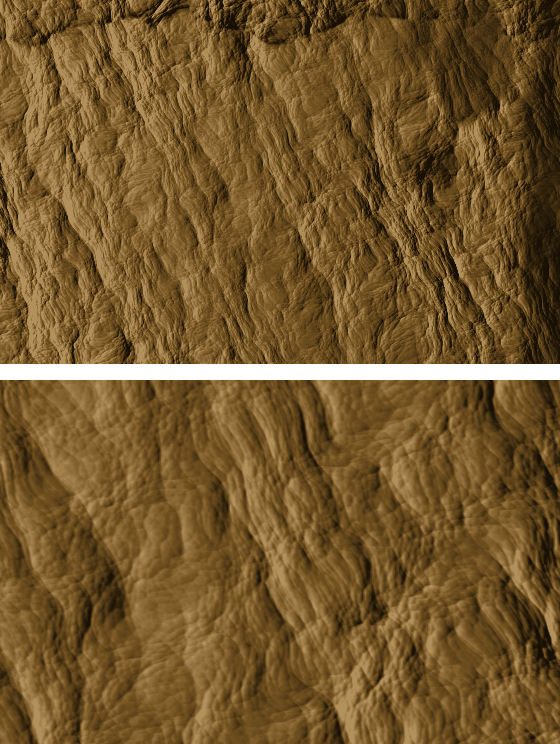
Top: the whole. Bottom: its middle third, enlarged.
Write a Shadertoy shader that draws this texture.

```glsl
const vec3 SHADOW = vec3(0.09, 0.06, 0.015);
const vec3 OCHRE = vec3(0.45, 0.32, 0.125);
const vec3 GOLD = vec3(0.70, 0.57, 0.36);
const vec2 LIGHT = vec2(0.95, -0.31);

vec2 hash2(vec2 p) {
    vec3 q = fract(p.xyx * vec3(0.1031, 0.1030, 0.0973));
    q += dot(q, q.yzx + 33.33);
    return fract((q.xx + q.yz) * q.zy);
}

// Squared distance to the nearest cell point: round lumps, sharp creases
float cells(vec2 p) {
    vec2 id = floor(p), f = fract(p);
    float nearest = 4.0;
    for (int y = -1; y <= 1; y++)
    for (int x = -1; x <= 1; x++) {
        vec2 o = vec2(x, y);
        vec2 d = o + hash2(id + o + 100.0) - f;
        nearest = min(nearest, dot(d, d));
    }
    return nearest;
}

// Layered sines that bend the coordinates
vec2 bend(vec2 p, float freq, float amount) {
    vec2 sum = vec2(0.0);
    for (int i = 0; i < 4; i++) {
        sum += amount * sin(p.yx * freq + vec2(1.3, 4.1) * float(i + 1) + p * freq * 0.6);
        p = mat2(0.8, 0.6, -0.6, 0.8) * p;
        freq *= 1.9;
        amount *= 0.55;
    }
    return sum;
}

// Rock height; the grain falls steeply to the right
float relief(vec2 p, float stretch) {
    p += bend(p, 11.0, 0.018);
    vec2 q = vec2(dot(p, vec2(0.90, 0.43)), dot(p, vec2(0.43, -0.90)));
    float height = 0.0, freq = 9.0, steep = 0.24;
    for (int i = 0; i < 5; i++) {
        float squash = mix(stretch, 1.0, float(i) * 0.2);
        height -= steep / freq * cells(q * freq * vec2(1.0, squash) + float(i) * 7.3);
        freq *= 2.0;
        steep *= 0.92;
    }
    return height;
}

// Slope of the rock towards the light
float litSlope(vec2 p, float stretch) {
    float reach = 0.0014;
    return (relief(p + LIGHT * reach, stretch) - relief(p - LIGHT * reach, stretch)) / (2.0 * reach);
}

// Elliptic stain, 1 at its middle, with a given edge softness
float blot(vec2 p, vec2 centre, vec2 radius, float soft) {
    return 1.0 - smoothstep(1.0 - soft, 1.0 + soft, length((p - centre) / radius));
}

vec3 rockColor(float tone) {
    vec3 dark = mix(SHADOW, OCHRE, smoothstep(-0.08, 0.66, tone));
    return mix(dark, GOLD, clamp((tone - 0.58) / 0.46, 0.0, 1.0));
}

void mainImage(out vec4 fragColor, in vec2 fragCoord) {
    vec2 p = fragCoord / iResolution.y;
    vec2 w = p + bend(p, 17.0, 0.013);

    // Broken ledge along the top
    float rim = w.y - 0.925 - 0.035 * cos((p.x - 0.43) * 9.5);
    float ledge = smoothstep(-0.004, 0.006, rim);
    float rimShade = exp(-abs(rim - 0.008) * 80.0);

    // Shaded right flank and hollows
    float flank = smoothstep(-0.03, 0.035, w.x - 1.435 - 0.3 * max(p.y - 0.72, 0.0));
    float hollow = blot(w, vec2(1.30, 0.82), vec2(0.10, 0.16), 0.15);
    hollow = max(hollow, 0.85 * blot(w, vec2(1.15, 0.93), vec2(0.045, 0.11), 0.5));
    float stain = blot(w, vec2(1.17, 0.53), vec2(0.09, 0.06), 0.7);
    stain += 0.7 * blot(w, vec2(0.70, 0.29), vec2(0.04, 0.06), 0.8);
    stain += 0.7 * blot(w, vec2(0.20, 0.28), vec2(0.035, 0.13), 0.8);

    // Light on the grained face and on the blunt ledge
    float slope = mix(litSlope(p, 0.28), litSlope(p, 0.75) * 1.2, ledge);
    float patches = 0.9 + 0.25 * sin(p.x * 5.0 + 2.0 * sin(p.y * 4.0));
    float tone = mix(0.75, 0.56, smoothstep(0.0, 1.1, p.x));
    tone += 0.05 * (p.y - 0.5) - 0.17 * ledge - 0.25 * rimShade * (1.0 - smoothstep(1.0, 1.15, p.x));
    tone -= 0.24 * stain;
    tone = mix(tone, 0.24, 0.85 * hollow);
    tone = mix(tone, 0.13, 0.92 * flank);
    tone += slope * patches * (1.0 - 0.5 * max(hollow, flank));

    // Fine mineral grit
    tone += 0.12 * (cells(p * 210.0) - 0.25) * (1.0 - 0.5 * flank);
    fragColor = vec4(rockColor(tone), 1.0);
}
```
